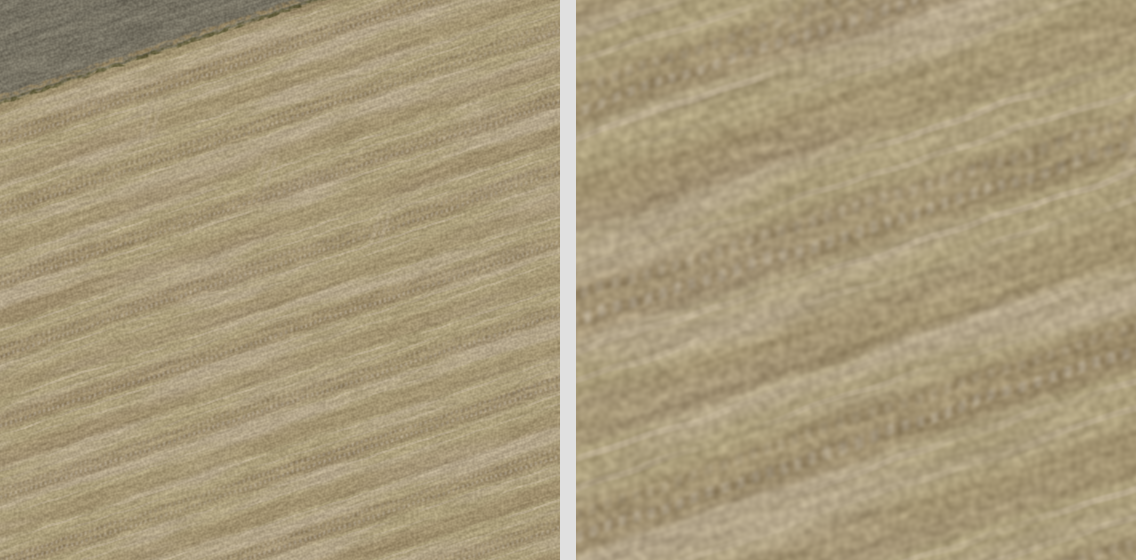
Left: the whole. Right: its middle third, enlarged.
Reproduce this texture procedurally as a Shadertoy shader.

```glsl
const float SLOPE = 0.328;          // rise of the rows across the canvas
const float ROW_PITCH = 0.0634;     // vertical distance between bands
const float FIRST_ROW = 0.2474;     // depth of the first band at the left edge
const float FIELD_SLOPE = 0.325;    // rise of the boundary
const float FIELD_EDGE = 0.184;     // depth of the boundary at the left edge
const float BAND_HALF = 0.34;       // band half width, in pitches
const float TRACK_OFFSET = 0.11;    // wheel line distance from band centre
const float TREAD_COUNT = 108.0;    // tread marks per canvas width
const float GRAIN = 0.150;
const float STREAK = 0.125;

const vec3 STRAW = vec3(0.668, 0.617, 0.475);
const vec3 PALE = vec3(0.702, 0.646, 0.540);
const vec3 TAN = vec3(0.612, 0.545, 0.415);
const vec3 FURROW = vec3(0.555, 0.485, 0.365);
const vec3 TREAD = vec3(0.675, 0.630, 0.560);
const vec3 SOIL = vec3(0.468, 0.450, 0.392);
const vec3 VERGE_GREEN = vec3(0.370, 0.355, 0.220);
const vec3 VERGE_DRY = vec3(0.600, 0.525, 0.380);

float hash(vec2 p) {
    vec3 q = fract(vec3(p.xyx) * 0.1031);
    q += dot(q, q.yzx + 33.33);
    return fract((q.x + q.y) * q.z);
}

float corner(vec2 cell, vec2 offset) {
    float angle = 6.2832 * hash(cell);
    return dot(vec2(cos(angle), sin(angle)), offset);
}

// Gradient noise, roughly -0.7 to 0.7
float noise(vec2 p) {
    vec2 i = floor(p), f = p - i;
    vec2 u = f * f * f * (f * (f * 6.0 - 15.0) + 10.0);
    vec2 e = vec2(1.0, 0.0);
    float low = mix(corner(i, f), corner(i + e, f - e), u.x);
    float high = mix(corner(i + e.yx, f - e.yx), corner(i + 1.0, f - 1.0), u.x);
    return mix(low, high, u.y);
}

// Soft line of the given half width around d = 0
float line(float d, float halfWidth) {
    return 1.0 - smoothstep(0.4 * halfWidth, 1.6 * halfWidth, abs(d));
}

vec3 stubble(vec2 p, float along, float depth) {
    float s = (depth - FIRST_ROW) / ROW_PITCH;
    s += 0.06 * noise(vec2(along * 3.0, s * 0.7)) + 0.05 * noise(vec2(along * 30.0, s * 2.0));
    float row = floor(s + 0.5);
    float f = s - row;
    float tracked = 1.0 - mod(row, 2.0);
    float fade = clamp(0.75 + 0.7 * noise(vec2(along * 4.0, row * 7.3)), 0.0, 1.0);
    float strength = fade * mix(0.8, 1.1, hash(vec2(row + 40.0, 3.0)));

    // Straw with pale patches drawn out along the rows
    float patches = noise(vec2(along * 3.0, s * 1.3)) + 0.5 * noise(vec2(along * 9.0, s * 4.0));
    vec3 color = mix(STRAW, PALE, smoothstep(-0.2, 0.5, patches));

    // Darker bands, each with a furrow on its lower side
    float band = 1.0 - smoothstep(0.10, BAND_HALF, abs(f));
    color = mix(color, TAN, band * strength * 0.85);
    color = mix(color, FURROW, line(f - 0.22, 0.06) * strength * 0.45);

    // Wheel lines with slanted tread on every second band
    float upper = line(f + TRACK_OFFSET, 0.05) * mix(0.5, 1.0, hash(vec2(row, 11.0)));
    float wheel = max(upper, line(f - TRACK_OFFSET, 0.05)) * tracked;
    float tread = 0.5 + 0.5 * sin(6.2832 * TREAD_COUNT * along + 9.0 * f + 4.0 * noise(p * 14.0));
    color = mix(color, mix(FURROW, TREAD, tread), wheel * (0.2 + 0.4 * fade));

    // Thin pale ridges between bands
    float ridge = line(f - 0.38, 0.032) + 0.8 * line(f + 0.36, 0.030);
    float broken = smoothstep(-0.5, 0.2, noise(vec2(along * 14.0, row * 5.1)));
    color = mix(color, PALE + 0.03, ridge * broken * 0.8);

    // Faint cutting lines, four to a pitch
    float cuts = cos(6.2832 * 4.0 * s + 2.0 * noise(vec2(along * 6.0, s)));
    color += 0.012 * cuts * (0.6 + noise(vec2(along * 10.0, s * 3.0)));

    // Faint steep scuffs
    for (int i = 0; i < 3; i++) {
        vec2 q = p - vec2(0.27, 0.785) - float(i) * vec2(0.205, -0.095);
        float scuff = line(abs(q.x - 0.35 * q.y) - 0.008, 0.004);
        scuff *= 1.0 - smoothstep(0.015, 0.05, abs(q.y));
        color = mix(color, PALE, scuff * (0.5 + 0.5 * noise(p * 70.0)));
    }
    return color;
}

void mainImage(out vec4 fragColor, in vec2 fragCoord) {
    vec2 p = fragCoord / iResolution.xy;
    float along = dot(p, normalize(vec2(1.0, SLOPE)));
    float depth = 1.0 - p.y + SLOPE * p.x;

    // Fine texture
    float streak = noise(vec2(along * 14.0, depth * 130.0)) + 0.7 * noise(vec2(along * 45.0, depth * 230.0));
    float grain = noise(p * 210.0) + 0.6 * noise(p * 120.0 + 31.0);

    // Two fields
    float edge = 1.0 - p.y + FIELD_SLOPE * p.x - FIELD_EDGE;
    edge += 0.005 * noise(vec2(along * 40.0, 2.0));
    vec3 soil = SOIL + 0.045 * noise(vec2(along * 5.0, depth * 60.0)) * vec3(1.0, 0.95, 0.8);
    vec3 color = mix(soil, stubble(p, along, depth), smoothstep(-0.003, 0.003, edge));

    // Rough verge
    float clumps = smoothstep(-0.3, 0.3, noise(vec2(along * 80.0, depth * 110.0)));
    color = mix(color, VERGE_DRY, line(edge + 0.009, 0.005) * (0.2 + 0.6 * clumps));
    color = mix(color, VERGE_GREEN, line(edge, 0.004) * (0.9 - 0.7 * clumps));

    color += (STREAK * streak + GRAIN * grain) * vec3(0.5, 0.5, 0.46);
    fragColor = vec4(clamp(color, 0.0, 1.0), 1.0);
}
```
